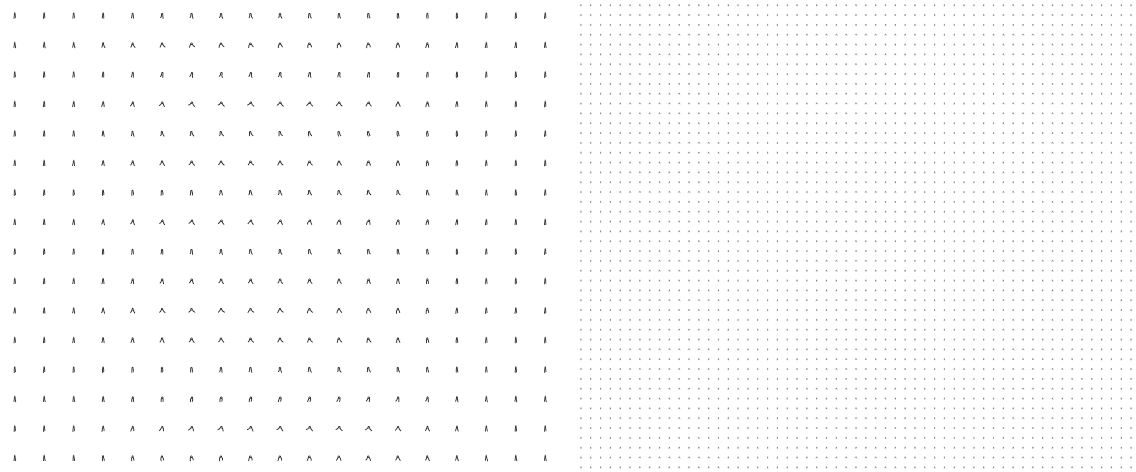
Left, the tile; right, the same tile 3 across and 3 down.
Give the GLSL for this pattern, as a WebGL 2 fragment shader.

```glsl
#version 300 es
precision highp float;

uniform vec2 u_resolution;
out vec4 fragColor;

// Layout, lengths in cell widths
const vec2 REPEATS = vec2(19.0, 16.0);
const vec2 FIGURE_CENTRE = vec2(0.5, 0.465);
const float BODY_HEIGHT = 0.052;
const float BODY_RADIUS = 0.024;
const float BODY_NARROW = 0.011;
const float THIGH = 0.065;
const float SHIN = 0.055;
const float LINE_RADIUS = 0.0135;

// Pose, angles in radians
const float REST_SPREAD = 0.12;
const float KNEE_BEND = 0.5;
const float LENGTH_CHANGE = 0.22;
const float JITTER = 0.06;
const float TAU = 6.2831853;

const vec3 PAPER = vec3(1.0);
const vec3 INK = vec3(0.08);

// Widest stride and lean of each row, from the top down
const float STRIDE[16] = float[16](
    0.06, 0.52, 0.06, 0.56, 0.14, 0.42, 0.16, 0.46,
    0.04, 0.26, 0.54, 0.36, 0.06, 0.24, 0.56, 0.42);
const float LEAN[16] = float[16](
    0.00, 0.04, -0.20, -0.16, 0.16, 0.00, 0.14, -0.24,
    0.08, -0.06, 0.02, 0.06, 0.08, -0.16, -0.16, 0.10);

float hash(vec2 p) {
    vec3 q = fract(vec3(p.xyx) * 0.1031);
    q += dot(q, q.yzx + 33.33);
    return fract((q.x + q.y) * q.z);
}

float segmentDistance(vec2 p, vec2 a, vec2 b) {
    vec2 ap = p - a, ab = b - a;
    return length(ap - ab * clamp(dot(ap, ab) / dot(ab, ab), 0.0, 1.0));
}

vec2 downward(float angle) {
    return vec2(sin(angle), -cos(angle));
}

// Thigh and shin hanging from the hip
float legDistance(vec2 p, vec2 hip, float angle, float bend, float stretch) {
    vec2 knee = hip + THIGH * downward(angle);
    vec2 foot = knee + SHIN * stretch * downward(angle + bend);
    return min(segmentDistance(p, hip, knee), segmentDistance(p, knee, foot));
}

float figureDistance(vec2 p, vec2 cell) {
    int row = int(cell.y);
    // The stride opens towards the middle column and closes again
    float cycle = TAU * (cell.x + 0.5) / REPEATS.x;
    float opening = smoothstep(0.0, 0.9, 0.5 - 0.5 * cos(cycle));
    float spread = mix(REST_SPREAD, STRIDE[row], opening);
    float lean = LEAN[row] * opening + JITTER * (hash(cell) - 0.5);
    float rowPhase = TAU * hash(vec2(cell.y, 7.0));

    // Rounded body, drawn as an outline with a small hollow
    vec2 body = vec2(-0.06 * lean, BODY_HEIGHT);
    float halfWidth = mix(BODY_NARROW, BODY_RADIUS, opening);
    vec2 q = (p - body) * vec2(BODY_RADIUS / halfWidth, 1.0);
    float ring = abs(length(q) - BODY_RADIUS) * halfWidth / BODY_RADIUS;
    float d = ring;

    // Two legs from the sides of the body, one reaching further
    for (int i = 0; i < 2; i++) {
        float side = float(i) * 2.0 - 1.0;
        float swing = sin(cycle + rowPhase + side);
        float bend = KNEE_BEND * (0.25 + 0.75 * opening) * swing;
        float stretch = 1.0 + LENGTH_CHANGE * side * cos(rowPhase + cycle);
        vec2 hip = body + vec2(halfWidth * side, -0.008);
        d = min(d, legDistance(p, hip, lean + side * spread, bend, stretch));
    }
    return d - LINE_RADIUS;
}

void main() {
    vec2 grid = gl_FragCoord.xy / u_resolution * REPEATS;
    vec2 cell = mod(floor(grid), REPEATS);
    cell.y = REPEATS.y - 1.0 - cell.y;

    // Keep figures in proportion when cells are not square
    vec2 cellSize = u_resolution / REPEATS;
    vec2 p = (fract(grid) - FIGURE_CENTRE) * cellSize / cellSize.x;

    float pixel = 1.0 / cellSize.x;
    float d = figureDistance(p, cell);
    float cover = 1.0 - smoothstep(-0.7 * pixel, 0.7 * pixel, d);
    fragColor = vec4(mix(PAPER, INK, cover), 1.0);
}
```
